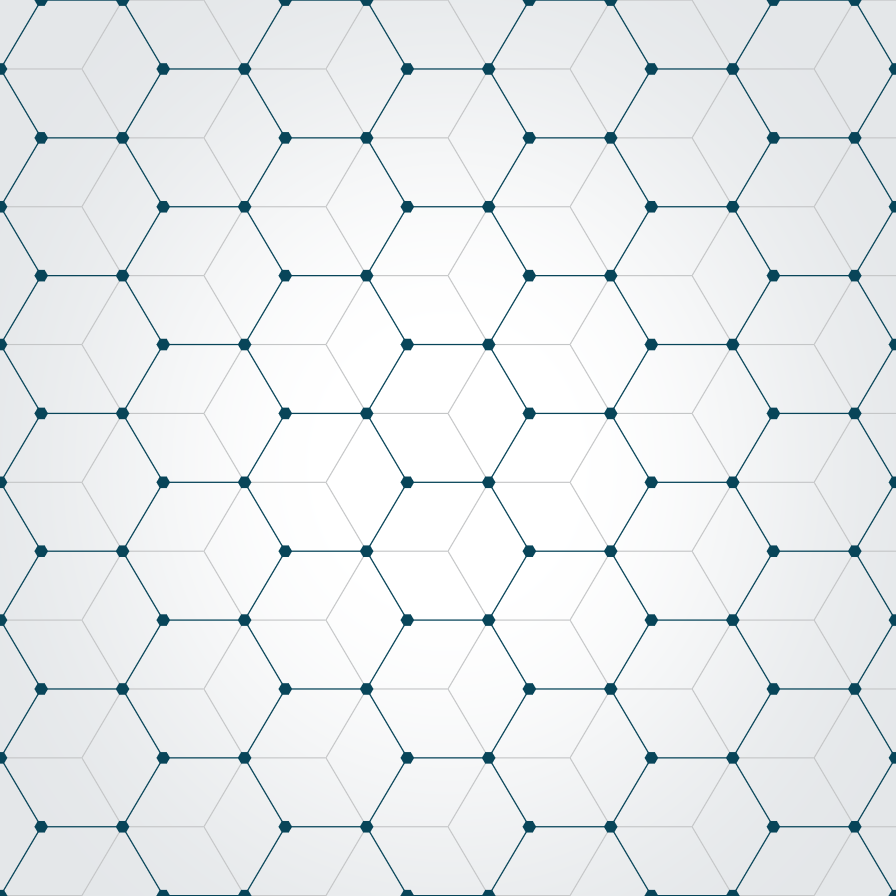
Write a Shadertoy shader that draws this pattern.

```glsl
// Honeycomb of thin teal lines with a small hexagonal node at every corner.
// Three pale spokes in each cell suggest a cube; the backdrop is a soft vignette.
// The plane is folded into its nearest hexagon, then drawn by distance functions.

const float SQRT3 = 1.7320508;

// Lattice, in canvas heights
const float SIDE        = 0.0908;            // hexagon side, measured across
const float CELL_HEIGHT = 0.15377;           // flat edge to flat edge
const vec2  ORIGIN      = vec2(0.0914, 0.0004); // centre of one hexagon

// Stroke sizes, in canvas heights
const float EDGE_WIDTH   = 0.00145;
const float SPOKE_WIDTH  = 0.0013;
const float NODE_APOTHEM = 0.0066;

// Colours
const vec3 TEAL       = vec3(0.03, 0.27, 0.35);
const vec3 SPOKE_GREY = vec3(0.77, 0.775, 0.78);
const vec3 PAPER      = vec3(1.0);
const vec3 RIM        = vec3(0.895, 0.906, 0.915);

// Vignette
const vec2  GLOW_CENTRE  = vec2(0.5, 0.48);
const vec2  GLOW_STRETCH = vec2(1.03, 0.94);
const float GLOW_INNER   = 0.12;
const float GLOW_OUTER   = 0.61;

// Signed distance to a flat-topped hexagon of the given apothem
float hexDistance(vec2 p, float apothem) {
    p = abs(p);
    return max(p.y, dot(p, vec2(0.5 * SQRT3, 0.5))) - apothem;
}

// Distance to a segment from the local origin to tip
float spokeDistance(vec2 p, vec2 tip) {
    float along = clamp(dot(p, tip) / dot(tip, tip), 0.0, 1.0);
    return length(p - tip * along);
}

// Position relative to the nearest centre of a unit-side honeycomb
vec2 foldToHexagon(vec2 p) {
    const vec2 period = vec2(3.0, SQRT3);
    vec2 a = mod(p + 0.5 * period, period) - 0.5 * period;
    vec2 b = mod(p, period) - 0.5 * period;
    return dot(a, a) < dot(b, b) ? a : b;
}

// Box-filtered coverage of a filled shape and of a stroke
float fillCoverage(float d, float pixel) {
    return clamp(0.5 - d / pixel, 0.0, 1.0);
}

float strokeCoverage(float d, float width, float pixel) {
    return fillCoverage(d - 0.5 * width, pixel) - fillCoverage(d + 0.5 * width, pixel)
         * step(0.0, -d - 0.5 * width) - fillCoverage(d + 0.5 * width, pixel)
         * step(0.0, d + 0.5 * width);
}

void mainImage(out vec4 fragColor, in vec2 fragCoord) {
    float pixel = 1.0 / iResolution.y;
    vec2 uv = fragCoord * pixel;

    // Backdrop
    float radius = length((uv - GLOW_CENTRE) * GLOW_STRETCH);
    vec3 color = mix(PAPER, RIM, smoothstep(GLOW_INNER, GLOW_OUTER, radius));

    // Cell coordinates, with the hexagon side as unit
    vec2 cell = foldToHexagon((uv - ORIGIN) / vec2(SIDE, CELL_HEIGHT / SQRT3));
    const vec2 sideCorner = vec2(1.0, 0.0);
    const vec2 topCorner = vec2(0.5, 0.5 * SQRT3);

    // Spokes to the left corner and to both right corners
    float spoke = min(spokeDistance(cell, -sideCorner),
                      spokeDistance(vec2(cell.x, abs(cell.y)), topCorner)) * SIDE;
    color = mix(color, SPOKE_GREY, strokeCoverage(spoke, SPOKE_WIDTH, pixel));

    // Cell outline
    float edge = abs(hexDistance(cell, 0.5 * SQRT3)) * SIDE;
    color = mix(color, TEAL, strokeCoverage(edge, EDGE_WIDTH, pixel));

    // Corner nodes
    vec2 corner = abs(cell);
    float apothem = NODE_APOTHEM / SIDE;
    float node = min(hexDistance(corner - sideCorner, apothem),
                     hexDistance(corner - topCorner, apothem)) * SIDE;
    color = mix(color, TEAL, fillCoverage(node, pixel));

    fragColor = vec4(color, 1.0);
}
```
